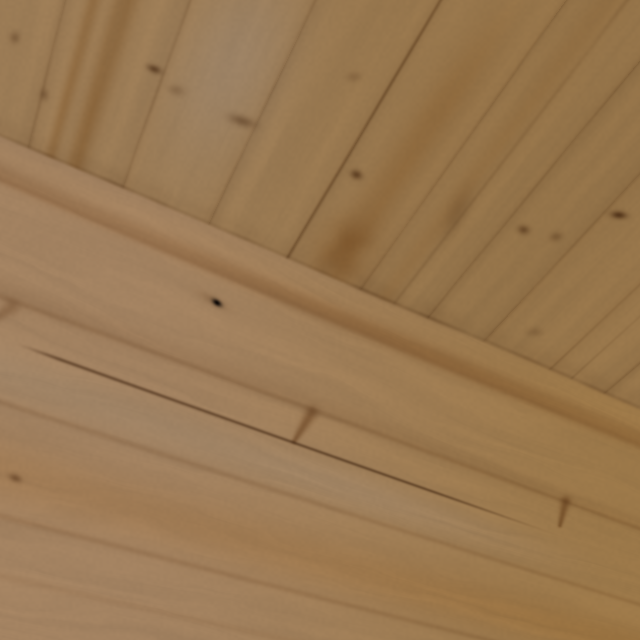
A WebGL 1 fragment shader for this texture:

```glsl
precision highp float;
// Pine ceiling boards meeting a moulded beam and planked wall, with grain, seams and knots.
uniform vec2 u_resolution;

float hash(vec2 p) {
  vec3 q = fract(vec3(p.xyx) * 0.1031);
  q += dot(q, q.yzx + 33.33);
  return fract((q.x + q.y) * q.z);
}

float noise(vec2 p) {
  vec2 i = floor(p), f = fract(p);
  f = f * f * (3.0 - 2.0 * f);
  return mix(mix(hash(i), hash(i + vec2(1.0, 0.0)), f.x),
             mix(hash(i + vec2(0.0, 1.0)), hash(i + vec2(1.0, 1.0)), f.x), f.y);
}

float fbm(vec2 p) {
  float sum = 0.0, amp = 0.5;
  for (int i = 0; i < 4; i++) {
    sum += amp * noise(p);
    p = p * 2.03 + 17.3;
    amp *= 0.5;
  }
  return sum;
}

float ridge(float d, float width) {
  return exp(-d * d / (width * width));
}

// Soft ellipse, tilted by an angle in radians
float blot(vec2 p, vec2 center, vec2 radius, float angle) {
  float c = cos(angle), s = sin(angle);
  vec2 d = p - center;
  d = vec2(c * d.x + s * d.y, c * d.y - s * d.x) / radius;
  return exp(-dot(d, d));
}

// Short tapered butt joint between two ends
float joint(vec2 p, vec2 top, vec2 foot, float width) {
  vec2 axis = foot - top;
  float h = clamp(dot(p - top, axis) / dot(axis, axis), 0.0, 1.0);
  return ridge(length(p - top - axis * h), width * mix(1.0, 0.45, h));
}

vec3 stain(vec3 color, float amount, vec3 tint) {
  return mix(color, color * tint, clamp(amount, 0.0, 1.0));
}

// Boards fanning out from a distant vanishing point
vec3 ceiling(vec2 p) {
  vec3 brown = vec3(0.68, 0.60, 0.50);
  float fan = (p.x + 0.31) / (p.y + 0.68);
  float warped = fan + 0.014 * ridge(fan - 0.92, 0.06);
  float board = (warped - 0.245) / 0.1165;
  float id = floor(board);
  float toSeam = abs(fract(board - 0.5) - 0.5) * 0.1165 * (p.y + 0.68);
  vec3 color = mix(vec3(0.610, 0.485, 0.335), vec3(0.588, 0.458, 0.290), smoothstep(0.1, 0.9, p.x));
  color *= 0.985 + 0.03 * hash(vec2(id + 9.0, 4.0));
  color = mix(color, vec3(0.62, 0.52, 0.41), 0.85 * blot(p, vec2(0.36, 0.9), vec2(0.08, 0.16), -0.4));

  // Grain and darker heartwood streaks
  float grain = fbm(vec2(fan * 60.0, p.y * 4.0 + id * 7.0));
  color *= 0.96 + 0.08 * grain;
  float streaks = 0.85 * ridge(fan - 0.302, 0.011) + 0.55 * ridge(fan - 0.272, 0.007);
  streaks += 0.5 * ridge(fan - 0.662, 0.027) * smoothstep(1.08, 0.8, p.y);
  streaks += 0.25 * ridge(fan - 0.75, 0.018);
  color = stain(color, streaks * (0.55 + grain), vec3(0.87, 0.79, 0.65));
  float patchy = 0.5 + noise(p * 35.0);
  color = stain(color, 0.6 * patchy * blot(p, vec2(0.54, 0.61), vec2(0.05, 0.04), 0.8), vec3(0.84, 0.74, 0.58));
  color = stain(color, 0.35 * blot(p, vec2(0.714, 0.668), vec2(0.04, 0.014), 1.1), brown);

  // Broken, soft seams, strongest on the middle board
  float worn = 0.55 + 0.6 * noise(vec2(id * 5.0, p.y * 14.0));
  float strength = 0.24 * worn + 0.36 * ridge(fan - 0.595, 0.03);
  color = stain(color, strength * ridge(toSeam, 0.0036), brown);
  color = stain(color, 0.10 * ridge(toSeam, 0.014), brown);
  color = stain(color, 0.22 * worn * (ridge(fan - 0.768, 0.003) + ridge(fan - 1.105, 0.003)), brown);

  // Knots
  float knots = 0.8 * blot(p, vec2(0.241, 0.892), vec2(0.011, 0.006), -0.4);
  knots += 0.55 * blot(p, vec2(0.378, 0.811), vec2(0.020, 0.008), -0.3);
  knots += 0.3 * blot(p, vec2(0.276, 0.859), vec2(0.013, 0.008), -0.3);
  knots += 0.8 * blot(p, vec2(0.557, 0.727), vec2(0.009, 0.007), -0.4);
  knots += 0.95 * blot(p, vec2(0.967, 0.664), vec2(0.012, 0.006), -0.1);
  knots += 0.65 * blot(p, vec2(0.818, 0.641), vec2(0.009, 0.007), -0.2);
  knots += 0.4 * blot(p, vec2(0.869, 0.630), vec2(0.010, 0.007), 0.3);
  knots += 0.4 * blot(p, vec2(0.023, 0.941), vec2(0.008, 0.009), 0.0);
  knots += 0.35 * blot(p, vec2(0.069, 0.852), vec2(0.007, 0.009), 0.0);
  knots += 0.25 * blot(p, vec2(0.835, 0.481), vec2(0.012, 0.007), 0.0);
  knots += 0.25 * blot(p, vec2(0.553, 0.880), vec2(0.011, 0.008), 0.0);
  return stain(color, knots, vec3(0.57, 0.47, 0.37));
}

// Beam and wall planks, following slowly converging courses
vec3 wall(vec2 p, float groove) {
  vec3 brown = vec3(0.74, 0.65, 0.54);
  float course = (p.y + 0.17 * p.x) / (1.0 - 0.36 * p.x);
  float bent = course + 0.02 * p.x;
  vec3 color = mix(vec3(0.638, 0.510, 0.380), vec3(0.608, 0.470, 0.285), smoothstep(0.15, 1.05, p.x));
  color = stain(color, 0.6 * ridge(bent - 0.265, 0.05), vec3(0.98, 0.92, 0.80));
  color = mix(color, vec3(0.635, 0.53, 0.415), 0.6 * ridge(bent - 0.42, 0.04) * smoothstep(1.0, 0.5, p.x));
  float wave = fbm(vec2(p.x * 4.0, course * 14.0));
  float grain = fbm(vec2(p.x * 4.0 + 3.0, course * 55.0 + wave * 5.0));
  color *= 0.955 + 0.09 * grain;

  // Plank edges and the long open crack
  float beamEdge = course - 0.537;
  float edges = 0.28 * ridge(beamEdge, 0.006) + 0.15 * ridge(beamEdge - 0.012, 0.02);
  edges += 0.27 * ridge(bent - 0.372, 0.006) + 0.27 * ridge(bent - 0.194, 0.006);
  edges += 0.15 * ridge(bent - 0.10, 0.007);
  color = stain(color, edges, brown);
  float crackSpan = smoothstep(0.02, 0.1, p.x) * smoothstep(0.9, 0.65, p.x);
  color = stain(color, 0.8 * crackSpan * ridge(bent - 0.472, 0.0036), vec3(0.60, 0.53, 0.46));
  float joints = joint(p, vec2(0.487, 0.355), vec2(0.460, 0.311), 0.010);
  joints += joint(p, vec2(0.884, 0.217), vec2(0.875, 0.179), 0.008);
  joints += 0.6 * joint(p, vec2(0.018, 0.520), vec2(-0.01, 0.500), 0.012);
  color = stain(color, 0.7 * joints, vec3(0.70, 0.59, 0.46));
  color = stain(color, 0.6 * blot(p, vec2(0.024, 0.253), vec2(0.010, 0.006), -0.4), vec3(0.60, 0.50, 0.40));
  color = stain(color, 0.35 * blot(p, vec2(0.332, 0.531), vec2(0.025, 0.007), -0.5), brown);
  color = mix(color, vec3(0.06, 0.04, 0.03), blot(p, vec2(0.339, 0.527), vec2(0.008, 0.0045), -0.6));

  // Moulding: bright rounded lip above a warm shaded groove
  color = stain(color, 0.5 * ridge(groove - 0.032, 0.018), vec3(1.03, 1.02, 0.99));
  float shade = 0.42 + 0.28 * ridge(p.x - 0.6, 0.3);
  color = stain(color, shade * ridge(groove - 0.003, 0.016), vec3(0.85, 0.76, 0.63));
  return stain(color, 0.28 * ridge(groove + 0.007, 0.006), vec3(0.79, 0.69, 0.57));
}

void main() {
  vec2 p = gl_FragCoord.xy / u_resolution;
  float lip = p.y - (0.785 - 0.425 * p.x + 0.006 * (noise(vec2(p.x * 5.0, 2.0)) - 0.5));
  float groove = p.y - (0.727 - 0.435 * p.x + 0.02 * p.x * p.x);
  vec3 color = mix(wall(p, groove), ceiling(p), smoothstep(-0.004, 0.004, lip));
  float contact = 0.26 * ridge(lip - 0.002, 0.004) + 0.1 * ridge(lip - 0.012, 0.016);
  color = stain(color, contact * (0.4 + noise(p * 28.0)), vec3(0.62, 0.53, 0.43));
  color *= 0.99 + 0.02 * noise(p * 190.0);
  gl_FragColor = vec4(color, 1.0);
}
```
